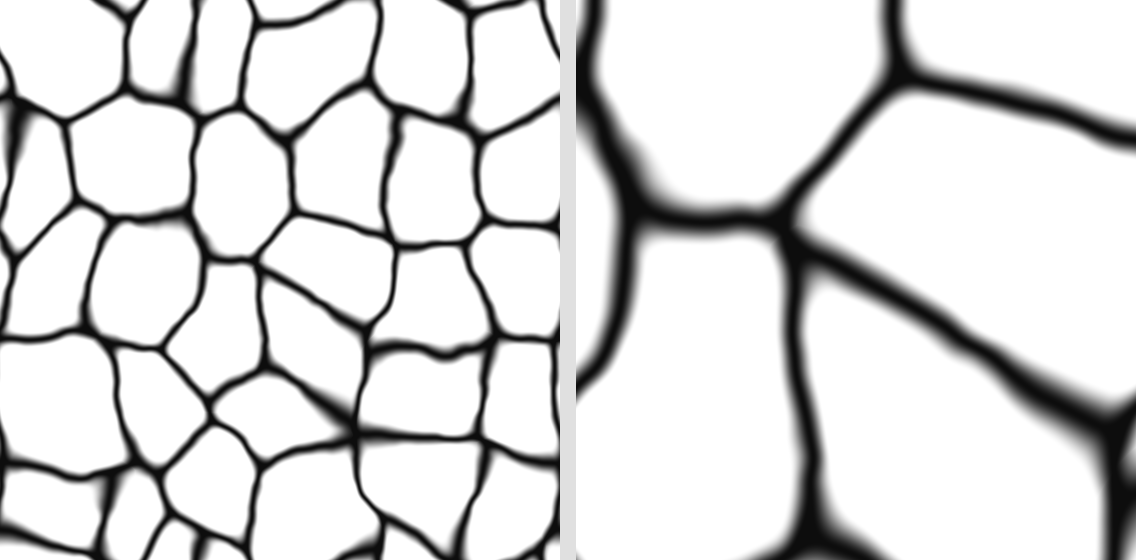
Left, the full canvas; right, a detail of the centre.
Write a WebGL 2 fragment shader that draws this pattern.

```glsl
#version 300 es
precision highp float;

uniform vec2 u_resolution;
out vec4 fragColor;

vec2 hash2(vec2 p, uint seed) {
    uvec2 q = uvec2(ivec2(p));
    uint h = q.x * 1597u + q.y * 51749u + seed * 7919u;
    h = (h ^ (h >> 16)) * 73244475u;
    h = (h ^ (h >> 15)) * 73244475u;
    h ^= h >> 16;
    return vec2(h & 65535u, h >> 16) / 65535.0;
}

// Two-channel value noise in -1..1 that wraps after `period` lattice steps.
vec2 wrappedNoise(vec2 uv, float period, uint seed) {
    vec2 p = uv * period;
    vec2 cell = floor(p);
    vec2 f = p - cell;
    f = f * f * f * (f * (f * 6.0 - 15.0) + 10.0);
    vec2 a = hash2(mod(cell, period), seed);
    vec2 b = hash2(mod(cell + vec2(1, 0), period), seed);
    vec2 c = hash2(mod(cell + vec2(0, 1), period), seed);
    vec2 d = hash2(mod(cell + vec2(1, 1), period), seed);
    return mix(mix(a, b, f.x), mix(c, d, f.x), f.y) * 2.0 - 1.0;
}

float smoothMin(float a, float b, float k) {
    float h = max(k - abs(a - b), 0.0) / k;
    return min(a, b) - h * h * k * 0.25;
}

// Gap between the nearest sites: zero on cell walls, filleted at junctions.
float wallGap(vec2 uv) {
    const vec2 grid = vec2(6, 5);
    vec2 p = uv * grid;
    vec2 home = floor(p);
    vec3 nearest = vec3(9.0);
    for (int y = -2; y <= 2; y++) {
        for (int x = -2; x <= 2; x++) {
            vec2 cell = home + vec2(x, y);
            vec2 site = cell + 0.5 + 0.82 * (hash2(mod(cell, grid), 11u) - 0.5);
            float d = distance(p, site);
            if (d < nearest.x) nearest = vec3(d, nearest.xy);
            else if (d < nearest.y) nearest = vec3(nearest.x, d, nearest.y);
            else nearest.z = min(nearest.z, d);
        }
    }
    return smoothMin(nearest.y, nearest.z, 0.14) - nearest.x;
}

void main() {
    vec2 uv = gl_FragCoord.xy / u_resolution;

    // Bend the walls broadly, then roughen them slightly.
    vec2 warp = 0.026 * wrappedNoise(uv, 6.0, 3u)
              + 0.008 * wrappedNoise(uv, 15.0, 5u)
              + 0.0022 * wrappedNoise(uv, 40.0, 8u);

    // Soft dark walls around white cells.
    float paper = smoothstep(0.0, 0.138, wallGap(uv + warp));
    fragColor = vec4(vec3(mix(0.05, 1.0, paper)), 1.0);
}
```
